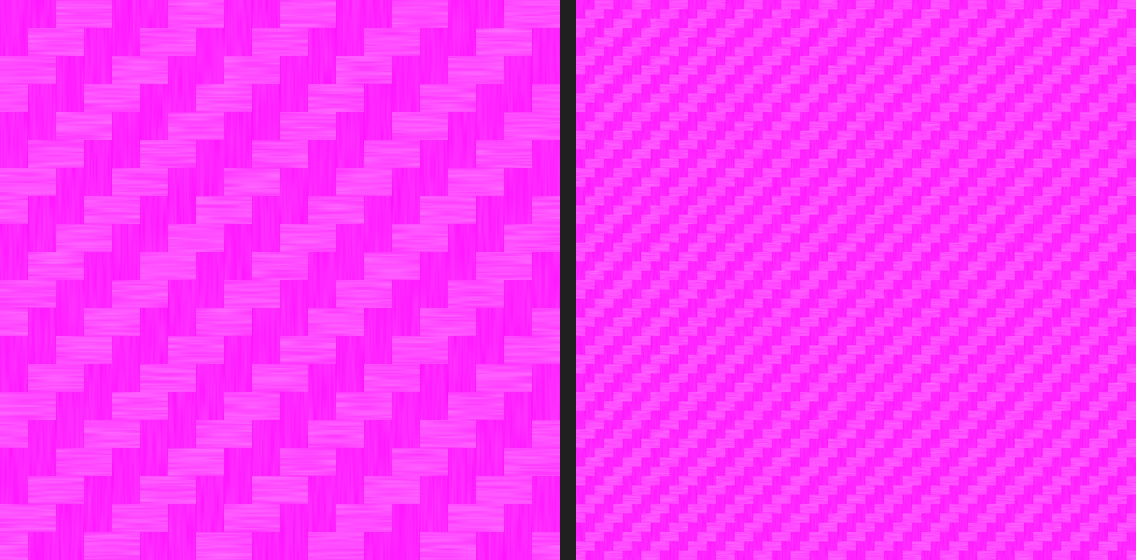
Left, the tile; right, the same tile 3 across and 3 down.
A three.js fragment shader for this texture:

```glsl
// Two-over-two twill weave of magenta fibre tows, 20 by 20 cells.
// A diagonal stepping mask picks the weft (pale, horizontal) or the warp
// (deep, vertical); stretched value noise that wraps draws the fibres.

#define CELLS 20.0            // tows across and down, a multiple of 4
#define FIBRES 18.0           // fine fibres across one tow
#define STRANDS 8.0           // coarser strands across one tow
#define EDGE_SOFT 0.02        // half width of smoothed edges, in cells
#define WEFT_COLOR vec3(1.0, 0.31, 1.0)
#define WARP_COLOR vec3(1.0, 0.15, 1.0)
#define WEFT_STREAK 0.22      // fibre contrast of the weft
#define WARP_STREAK 0.14      // fibre contrast of the warp
#define EDGE_SHADE 0.035      // darkening along the tow borders
#define EDGE_WIDTH 0.06       // width of that darkening, in cells

varying vec2 vUv;

float hash(vec2 p) {
  vec3 q = fract(vec3(p.xyx) * 0.1031);
  q += dot(q, q.yzx + 33.33);
  return fract((q.x + q.y) * q.z);
}

// Value noise that repeats after a whole number of lattice steps
float wrapNoise(vec2 uv, vec2 period, float seed) {
  vec2 p = uv * period;
  vec2 i = floor(p);
  vec2 f = fract(p);
  f = f * f * (3.0 - 2.0 * f);
  vec2 a = mod(i, period) + seed;
  vec2 b = mod(i + 1.0, period) + seed;
  return mix(mix(hash(a), hash(vec2(b.x, a.y)), f.x),
             mix(hash(vec2(a.x, b.y)), hash(b), f.x), f.y);
}

// Streaks running along x, centred on zero
float fibreStreaks(vec2 uv, float seed) {
  float fine = wrapNoise(uv, vec2(CELLS, CELLS * FIBRES), seed);
  float coarse = wrapNoise(uv, vec2(CELLS, CELLS * STRANDS), seed + 57.0);
  return 0.6 * fine + 0.4 * coarse - 0.5;
}

// 1 where the weft floats on top in the given row
float weftInRow(float x, float row) {
  float inside = 1.0 - abs(mod(x - row + 2.0, 4.0) - 2.0);
  return smoothstep(-EDGE_SOFT, EDGE_SOFT, inside);
}

float weftMask(vec2 p) {
  float upperRow = floor(p.y + 0.5);
  float blend = smoothstep(0.5 - EDGE_SOFT, 0.5 + EDGE_SOFT, fract(p.y + 0.5));
  return mix(weftInRow(p.x, upperRow - 1.0), weftInRow(p.x, upperRow), blend);
}

// Thin dark line along both borders of a tow
float borderShade(float across) {
  float gap = 0.5 - abs(fract(across) - 0.5);
  return EDGE_SHADE * (1.0 - smoothstep(0.0, EDGE_WIDTH, gap));
}

void main() {
  vec2 p = vUv * CELLS;

  // Fibres vary only the green channel, so the hue stays magenta
  vec3 weft = WEFT_COLOR;
  weft.g += WEFT_STREAK * fibreStreaks(vUv, 11.0) - borderShade(p.y);
  vec3 warp = WARP_COLOR;
  warp.g += WARP_STREAK * fibreStreaks(vUv.yx, 131.0) - borderShade(p.x);

  gl_FragColor = vec4(mix(warp, weft, weftMask(p)), 1.0);
}
```
